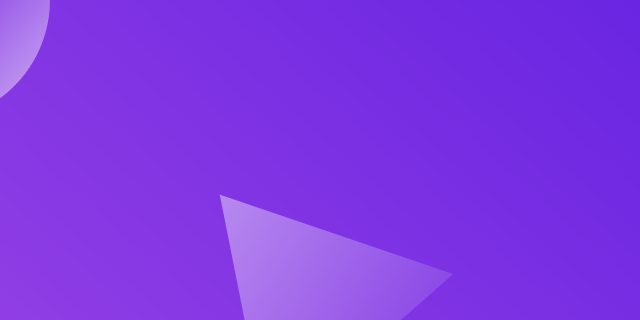
A WebGL 1 fragment shader for this background:

```glsl
precision highp float;
// A violet diagonal gradient with two translucent white shapes: a disc cut off
// by the upper left corner and a tilted equilateral triangle at the bottom.
// Both are signed distances whose opacity fades linearly across the shape.

uniform vec2 u_resolution;

float discDistance(vec2 p, float radius) {
  return length(p) - radius;
}

// Equilateral triangle as the intersection of three half planes
float triangleDistance(vec2 p, float inradius, float tilt) {
  float d = -1e3;
  for (int i = 0; i < 3; i++) {
    float angle = tilt + float(i) * 2.0943951;
    d = max(d, dot(p, vec2(cos(angle), sin(angle))) - inradius);
  }
  return d;
}

// One pixel wide antialiased coverage
float coverage(float d) {
  return clamp(0.5 - d * u_resolution.y, 0.0, 1.0);
}

void main() {
  // Canvas height is one unit
  vec2 p = gl_FragCoord.xy / u_resolution.y;

  // Background, from lower left to upper right
  float diagonal = clamp(dot(p, vec2(0.32, 0.36)), 0.0, 1.0);
  vec3 color = mix(vec3(0.565, 0.242, 0.895), vec3(0.412, 0.145, 0.885), diagonal);

  // Disc, brightening towards its lower right rim
  float discAlpha = 0.20 + dot(p - vec2(0.0, 1.0), vec2(0.9, -0.73));
  float disc = coverage(discDistance(p - vec2(-0.224, 1.0), 0.380));
  color = mix(color, vec3(1.0), disc * clamp(discAlpha, 0.0, 0.45));

  // Triangle, fading away from its upper left corner
  float triangleAlpha = 0.42 + dot(p - vec2(0.6875, 0.393), vec2(-0.33, 0.24));
  float triangle = coverage(triangleDistance(p - vec2(0.980, 0.057), 0.2225, 1.243));
  color = mix(color, vec3(1.0), triangle * clamp(triangleAlpha, 0.0, 0.45));

  gl_FragColor = vec4(color, 1.0);
}
```
